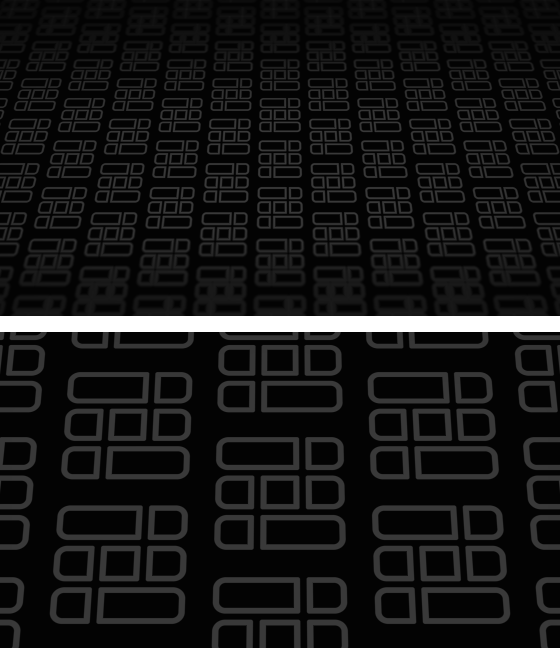
Top: the whole. Bottom: its middle third, enlarged.
Write a WebGL 1 fragment shader that draws this pattern.

```glsl
precision highp float;
// Receding dark floor of staggered outlined key-block glyphs with soft focus at near and far ends.

uniform vec2 u_resolution;

const float HORIZON = 2.43;       // vanishing line height above the top edge
const float COLUMN_WIDTH = 0.0561; // column width per unit of distance
const float ROW_SCALE = 58.79;
const float ROW_PHASE = 22.454;
const vec2 CELL = vec2(0.29, 0.284); // glyph cell as a share of one repeat
const float GAP = 0.07;           // inset of each box inside its cell
const float LINE = 0.135;         // outline width in cells
const vec3 GROUND = vec3(0.013);
const vec3 INK = vec3(0.225);

// Rounded box with separate corner radii on its left and right sides.
float boxDistance(vec2 p, vec2 halfSize, float leftRadius, float rightRadius) {
  float r = p.x < 0.0 ? leftRadius : rightRadius;
  vec2 q = abs(p) - halfSize + r;
  return length(max(q, 0.0)) + min(max(q.x, q.y), 0.0) - r;
}

// Coverage of an inner outline, blurred without changing its total light.
float outline(float d, float width, float blur) {
  return smoothstep(-blur, blur, d + width) - smoothstep(-blur, blur, d);
}

// One outlined box spanning cells x0 to x1 of a row.
float keyBox(vec2 g, float row, float x0, float x1, float blur) {
  vec2 center = vec2(0.5 * (x0 + x1), row + 0.5);
  vec2 halfSize = vec2(0.5 * (x1 - x0), 0.5) - GAP;
  float leftRadius = x0 < 0.5 ? 0.27 : 0.05;
  float rightRadius = x1 > 2.5 ? 0.27 : 0.05;
  float d = boxDistance(g - center, halfSize, leftRadius, rightRadius);
  return outline(d, LINE, blur);
}

// Three rows: wide and single, three singles, single and wide.
float glyph(vec2 g, float blur) {
  float ink = 0.0;
  for (int i = 0; i < 3; i++) {
    float row = float(i);
    float leftEnd = i == 0 ? 2.0 : 1.0;
    float rightStart = i == 2 ? 1.0 : 2.0;
    ink += keyBox(g, row, 0.0, leftEnd, blur);
    ink += keyBox(g, row, rightStart, 3.0, blur);
    if (leftEnd < rightStart) ink += keyBox(g, row, leftEnd, rightStart, blur);
  }
  return min(ink, 1.0);
}

// Plane coordinates: x counts columns from the middle, y counts rows downward.
vec2 floorPlane(float x, float depth) {
  return vec2(x / (COLUMN_WIDTH * depth), ROW_PHASE - ROW_SCALE / depth);
}

// Local glyph coordinates, odd columns shifted by half a row.
vec2 glyphCoords(vec2 plane) {
  float column = floor(plane.x + 0.5);
  float row = plane.y + 0.5 * mod(column, 2.0);
  float x = (plane.x - column) / CELL.x + 1.5;
  float y = (fract(row + 0.09) - 0.07) / CELL.y;
  return vec2(x, y);
}

// Focus blur radius in canvas heights.
float focusBlur(float down) {
  float far = 1.0 - smoothstep(0.0, 0.3, down);
  float near = smoothstep(0.65, 1.0, down);
  return 0.0085 * far + 0.0095 * near;
}

// Light fades toward the far end, slightly at the near end and sides.
float lighting(float side, float down) {
  float far = mix(0.48, 1.0, smoothstep(0.0, 0.42, down));
  float near = mix(1.0, 0.8, smoothstep(0.65, 1.0, down));
  return far * near * (1.0 - 0.15 * side * side);
}

void main() {
  vec2 p = gl_FragCoord.xy / u_resolution.y;
  float aspect = u_resolution.x / u_resolution.y;
  float x = p.x - 0.5 * aspect;
  float down = 1.0 - p.y;
  float depth = down + HORIZON;

  // Pixel smoothing and focus blur, converted to glyph cells
  float cellSize = CELL.x * COLUMN_WIDTH * depth;
  float blur = (focusBlur(down) + 0.8 / u_resolution.y) / cellSize;

  float ink = glyph(glyphCoords(floorPlane(x, depth)), blur);
  float light = lighting(x / (0.5 * aspect), down);
  gl_FragColor = vec4(mix(GROUND, INK * light, ink), 1.0);
}
```
